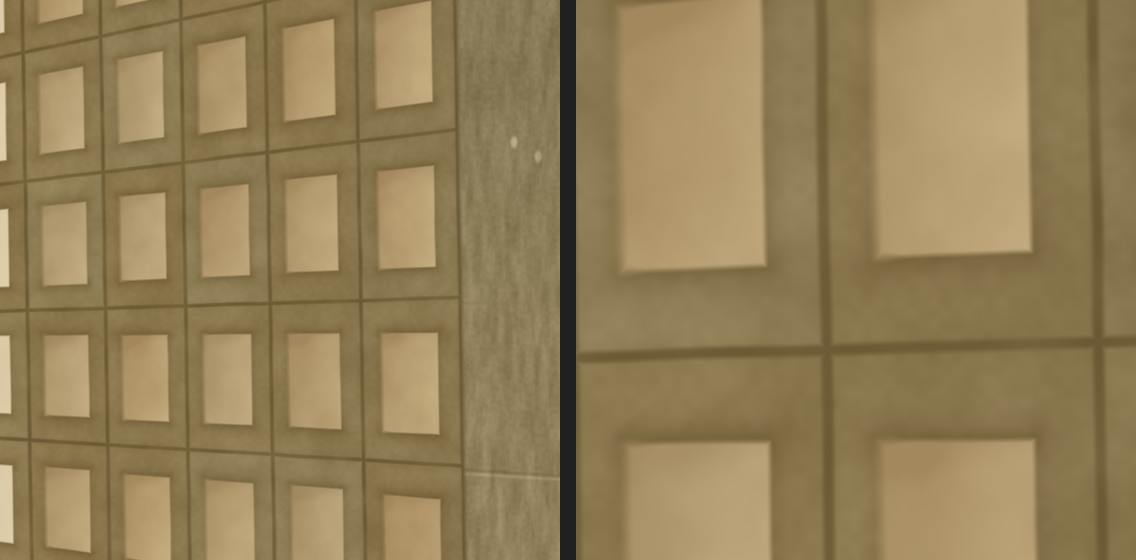
Left: the whole. Right: its middle third, enlarged.
Give the GLSL for this pattern, as a Shadertoy shader.

```glsl
float hash(vec2 p) {
    p = fract(p * vec2(0.1931, 0.2717) + 0.137);
    p += dot(p, p.yx + 31.32);
    return fract((p.x + p.y) * p.x * 17.3);
}

float noise(vec2 p) {
    vec2 i = floor(p), f = fract(p);
    f = f * f * (3.0 - 2.0 * f);
    return mix(mix(hash(i), hash(i + vec2(1, 0)), f.x),
               mix(hash(i + vec2(0, 1)), hash(i + vec2(1, 1)), f.x), f.y);
}

float fbm(vec2 p) {
    float sum = 0.0, amp = 0.5;
    for (int i = 0; i < 4; i++) {
        sum += amp * noise(p);
        p = p * 2.03 + 7.1;
        amp *= 0.5;
    }
    return sum;
}

float boxDistance(vec2 p, vec2 halfSize) {
    vec2 q = abs(p) - halfSize;
    return length(max(q, 0.0)) + min(max(q.x, q.y), 0.0);
}

// Column coordinate: inverts x = 0.1387 u + 0.00064 u^3 by Newton steps
float columnAt(float x) {
    float u = x / 0.1387;
    for (int i = 0; i < 4; i++)
        u -= (0.1387 * u + 0.00064 * u * u * u - x) / (0.1387 + 0.00192 * u * u);
    return u;
}

vec3 frameColor(vec2 p, vec2 cell, float stain) {
    vec3 col = mix(vec3(0.545, 0.465, 0.302), vec3(0.565, 0.498, 0.342), hash(cell + 3.7));
    col += 0.09 * (stain - 0.47) + 0.02 * (noise(p * 150.0) - 0.5);
    return col * mix(1.03, 0.98, p.x);
}

vec3 paneColor(vec2 p, vec2 f, vec2 cell, float stain) {
    vec2 t = clamp((f - vec2(0.20, 0.20)) / vec2(0.57, 0.61), 0.0, 1.0);
    float light = 0.12 + 0.50 * t.x + 0.25 * t.y + 0.5 * (stain - 0.47);
    light += 0.22 * (hash(cell + 9.2) - 0.5);
    // Slanted shade under the lintel
    light -= 0.22 * (1.0 - smoothstep(0.08, 0.24, t.y + 0.16 * t.x));
    vec3 col = mix(vec3(0.635, 0.535, 0.37), vec3(0.775, 0.685, 0.515), clamp(light, 0.0, 1.1));
    col += vec3(0.012, 0.0, -0.015) * (hash(cell + 5.1) - 0.3);
    return mix(col, vec3(0.91, 0.85, 0.72), cell.x < 0.0 ? 0.75 : 0.0);
}

vec3 wallColor(vec2 p) {
    float streaks = fbm(p * vec2(75.0, 17.0));
    vec3 col = vec3(0.555, 0.495, 0.352) + 0.15 * (streaks - 0.47);
    col += 0.035 * (noise(p * 170.0) - 0.5);
    col *= mix(0.96, 1.02, smoothstep(0.0, 0.9, p.y));
    // Pour joint with a pale lip
    float joint = p.y - 0.842 - 0.06 * (p.x - 0.83);
    col -= 0.045 * exp(-pow((joint + 0.003) / 0.003, 2.0));
    col += 0.07 * exp(-pow((joint - 0.004) / 0.003, 2.0));
    // Chipped spots
    for (int i = 0; i < 2; i++) {
        vec2 spot = vec2(0.918, 0.254) + float(i) * vec2(0.043, 0.026);
        float d = length((p - spot) * vec2(1.0, 0.6));
        col += 0.16 * (1.0 - smoothstep(0.003, 0.009, d));
    }
    return col;
}

void mainImage(out vec4 fragColor, in vec2 fragCoord) {
    vec2 p = fragCoord / iResolution.xy;
    p.y = 1.0 - p.y;
    float soft = max(0.0025, 1.0 / iResolution.y);

    // Grid seen at an angle: columns widen and rows fan out to the right
    vec2 bend = 0.0012 * (vec2(noise(p.yx * 17.0), noise(p * 17.0 + 40.0)) - 0.5);
    vec2 q = p + bend;
    float u = columnAt(q.x - 0.047 - 0.017 * (q.y - 0.43));
    float rowHeight = 0.2266 + 0.09 * q.x;
    vec2 grid = vec2(u, (q.y - 0.556 + 0.03 * q.x) / rowHeight);
    vec2 size = vec2(0.1387 + 0.00192 * u * u, rowHeight);
    vec2 cell = floor(grid), f = grid - cell;
    float stain = fbm(p * vec2(24.0, 20.0) + 11.0);

    vec3 col = frameColor(p, cell, stain);

    // Recess shading around each pane, deepest above and below
    vec2 jitter = 0.016 * (vec2(hash(cell + 1.3), hash(cell + 6.8)) - 0.5);
    vec2 local = f - vec2(0.485, 0.505) - jitter;
    float d = boxDistance(local * size, vec2(0.285, 0.305) * size);
    float vertical = smoothstep(0.22, 0.34, abs(local.y));
    float depth = (0.055 + 0.06 * vertical) * (0.6 + 0.8 * stain);
    col -= depth * vec3(1.0, 1.04, 0.95) * exp(-max(d, 0.0) / 0.011);

    // Lit pane, with a softer bevel on its left side
    float edge = mix(soft * 2.2, soft, smoothstep(-0.28, -0.18, local.x));
    col = mix(col, paneColor(p, f, cell, stain), 1.0 - smoothstep(-edge, edge, d));

    // Joints with a grimy halo
    vec2 joint = abs(grid - round(grid)) * size;
    float nearest = min(joint.x, joint.y);
    float grime = 0.75 + 0.5 * noise(p * 28.0);
    col -= 0.03 * grime * exp(-nearest / 0.008);
    col = mix(col, vec3(0.405, 0.335, 0.195),
              0.72 * grime * (1.0 - smoothstep(0.001, 0.0055, nearest)));

    // Plain wall beyond the last column
    float wallSide = (u - 5.0) * size.x;
    col = mix(col, wallColor(p), smoothstep(-soft, soft, wallSide));
    col = mix(col, vec3(0.40, 0.335, 0.20), 0.65 * exp(-pow(wallSide / 0.0045, 2.0)));

    fragColor = vec4(clamp(col, 0.0, 1.0), 1.0);
}
```
